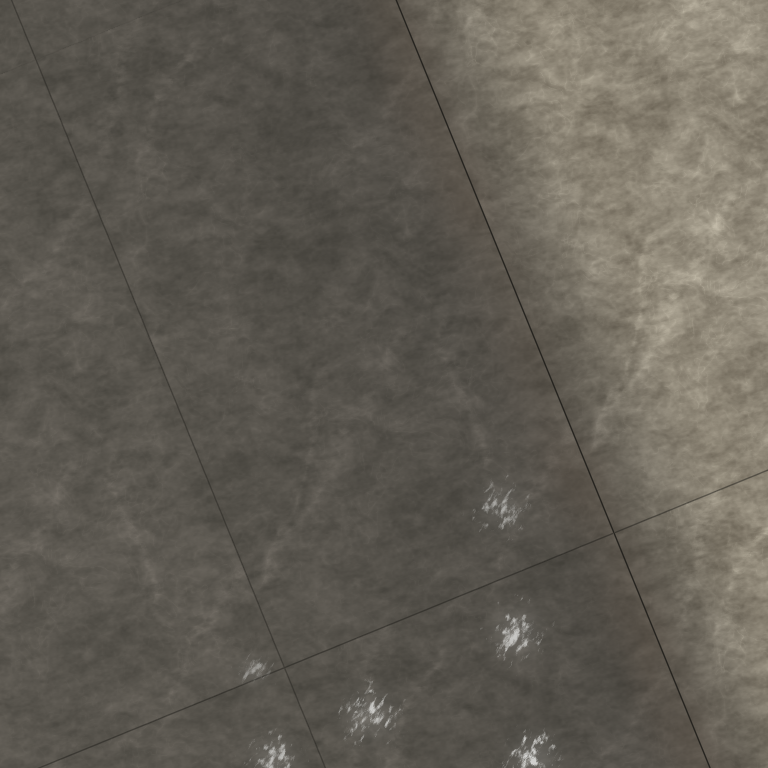
This texture is drawn by a WebGL 1 fragment shader. Its source:

```glsl
precision highp float;
// Rotated grid of veined grey marble tiles, half in warm light, with small glossy reflections.
uniform vec2 u_resolution;

const vec2 TILE = vec2(0.4636, 0.855);
const vec2 CORNER = vec2(0.7995, 0.306);
const float TILT = 0.388;
const vec3 SHADE_LOW = vec3(0.275, 0.265, 0.24);
const vec3 SHADE_HIGH = vec3(0.42, 0.40, 0.37);
const vec3 LIT_LOW = vec3(0.43, 0.40, 0.345);
const vec3 LIT_HIGH = vec3(0.73, 0.70, 0.63);
const vec3 RUST = vec3(0.40, 0.34, 0.29);
const vec3 GROUT = vec3(0.12, 0.115, 0.10);
const vec3 GLOSS = vec3(0.84, 0.84, 0.83);

mat2 rotation(float a) {
  float c = cos(a), s = sin(a);
  return mat2(c, s, -s, c);
}

float hash(vec2 p) {
  p = fract(p * vec2(0.1031, 0.1030));
  p += dot(p, p.yx + 33.33);
  return fract((p.x + p.y) * p.x * 17.0);
}

float noise(vec2 p) {
  vec2 i = floor(p), f = fract(p);
  f = f * f * (3.0 - 2.0 * f);
  return mix(mix(hash(i), hash(i + vec2(1.0, 0.0)), f.x),
             mix(hash(i + vec2(0.0, 1.0)), hash(i + 1.0), f.x), f.y);
}

float fbm(vec2 p) {
  float sum = 0.0, amp = 0.5;
  for (int i = 0; i < 5; i++) {
    sum += amp * noise(p);
    p = rotation(0.7) * p * 2.03 + 17.3;
    amp *= 0.5;
  }
  return sum / 0.97;
}

// Short broken threads: sharpened noise ridges, each scale faded in patches
float threads(vec2 p) {
  float sum = 0.0, amp = 0.5;
  for (int i = 0; i < 4; i++) {
    float ridge = 1.0 - abs(2.0 * noise(p) - 1.0);
    float patches = smoothstep(0.3, 0.75, noise(p * 0.6 + 31.0));
    sum += amp * pow(ridge, 6.0) * patches;
    p = rotation(1.1) * p * 1.75 + 9.1;
    amp *= 0.9;
  }
  return sum;
}

// Pale vein from a to b: frayed core inside a soft halo
float vein(vec2 p, vec2 a, vec2 b, float width) {
  vec2 ab = b - a;
  float h = clamp(dot(p - a, ab) / dot(ab, ab), 0.0, 1.0);
  float d = length(p - a - ab * h) / width;
  return 0.6 * exp(-d * d) + 0.3 * exp(-d * d * 0.12);
}

// Veining of one tile, 0 dark to 1 pale
float marble(vec2 p) {
  vec2 warp = vec2(fbm(p * 16.0 + 3.0), fbm(p * 16.0 + 41.0)) - 0.5;
  vec2 w = p + warp * 0.045;
  float cloud = smoothstep(0.25, 0.75, fbm(w * vec2(11.0, 8.0) + 5.0));
  float mottle = fbm(rotation(0.35) * w * vec2(34.0, 62.0)) - 0.5;
  float streak = fbm(rotation(0.15) * p * vec2(75.0, 150.0) + 8.0) - 0.5;
  float web = threads(w * 25.0 + 2.0) * (0.4 + 0.6 * cloud);
  float v = vein(w, vec2(0.03, 0.12), vec2(0.31, 0.35), 0.006);
  v += vein(w, vec2(0.03, 0.12), vec2(0.20, 0.34), 0.004);
  v += vein(w, vec2(0.31, 0.02), vec2(0.47, 0.16), 0.005);
  v += vein(w, vec2(0.35, 0.14), vec2(0.35, 0.33), 0.006);
  v += vein(w, vec2(0.03, 0.71), vec2(0.14, 0.86), 0.007);
  v += vein(w, vec2(0.06, 0.67), vec2(0.20, 0.80), 0.005);
  v += vein(w, vec2(0.31, 0.57), vec2(0.45, 0.66), 0.005);
  float frayed = min(v, 1.2) * (0.75 + 1.6 * streak);
  return 0.27 + 0.20 * cloud + 0.62 * mottle + 0.42 * streak + 0.36 * web + 0.30 * frayed;
}

// Highlight broken up into fine brushed flecks
float glare(vec2 p, vec2 center, float radius) {
  vec2 d = rotation(-0.3) * (p - center) / radius;
  float falloff = exp(-dot(d, d) * 0.8);
  float rough = fbm(rotation(0.5) * p * vec2(210.0, 100.0));
  float flecks = smoothstep(0.42, 0.95, falloff * 0.62 + (rough - 0.5) * 1.3);
  return flecks * smoothstep(0.05, 0.4, falloff) + 0.22 * falloff * falloff;
}

float joint(float d, float halfWidth, float aa) {
  return 1.0 - smoothstep(halfWidth - aa, halfWidth + aa, d);
}

void main() {
  float size = min(u_resolution.x, u_resolution.y);
  vec2 p = gl_FragCoord.xy / size;
  vec2 grid = (p - CORNER) * rotation(TILT);
  vec2 local = mod(grid, TILE);

  // Stone under shade on the left and warm light on the right
  float tone = marble(local) + 0.14 * (noise(p * 240.0) - 0.5);
  tone = clamp(tone, 0.0, 1.1);
  float light = smoothstep(-0.07, 0.18, grid.x + 0.02 * (fbm(p * 6.0) - 0.5));
  vec3 shade = mix(SHADE_LOW, SHADE_HIGH, tone);
  shade *= 0.95 + 0.09 * smoothstep(0.12, 0.55, -grid.x);
  vec3 color = mix(shade, mix(LIT_LOW, LIT_HIGH, tone), light);
  float rust = exp(-pow((grid.x + 0.015) / 0.045, 2.0)) * fbm(p * 8.0 + 20.0);
  color = mix(color, RUST, 0.35 * rust);

  // Hairline joints, deepest beside the lit edge and fading far away
  vec2 edge = min(local, TILE - local);
  float aa = 0.7 / size;
  float depth = mix(0.42, 0.9, 1.0 - smoothstep(0.0, 0.2, abs(grid.x)));
  float crossDepth = mix(0.5, 0.08, smoothstep(0.3, 0.6, grid.y));
  float seam = max(depth * joint(edge.x, 0.0009, aa), crossDepth * joint(edge.y, 0.0009, aa));
  color = mix(color, GROUT, seam);

  // Reflections: a rising row and a looser cluster
  float gloss = 0.0;
  for (int i = 0; i < 3; i++) {
    float k = float(i);
    gloss += (0.55 + 0.17 * k) * glare(p, vec2(0.651 + 0.022 * k, 0.339 - 0.1625 * k), 0.037);
  }
  gloss += 0.75 * glare(p, vec2(0.482, 0.069), 0.038);
  gloss += 0.45 * glare(p, vec2(0.330, 0.126), 0.024);
  gloss += 0.65 * glare(p, vec2(0.358, 0.010), 0.036);
  color = mix(color, GLOSS, min(gloss, 0.95));

  gl_FragColor = vec4(color, 1.0);
}
```
